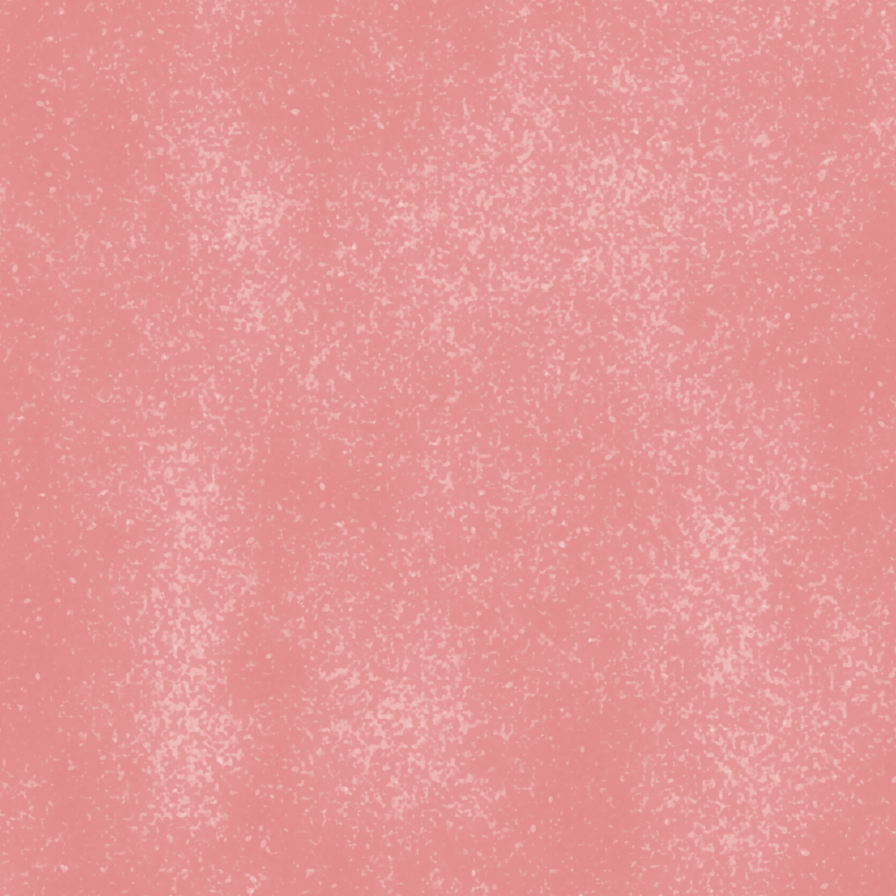
Write a Shadertoy shader that draws this texture.

```glsl
#define BASE_ROSE vec3(0.885, 0.537, 0.543)
#define PALE_PINK vec3(0.957, 0.805, 0.785)
#define GRAIN_SCALE 210.0
#define GRAIN_GAIN 0.43
#define WEAR_TINT 0.23
#define FLECK_CELLS 95.0
#define FLECK_SHARE 0.13
#define FLECK_GAIN 0.62

// Integer hash of a lattice cell, 0 to 1
float hash(vec2 cell, uint seed) {
    uvec2 q = uvec2(ivec2(cell)) * uvec2(1597u, 3812u) + seed * 747u;
    uint h = (q.x ^ (q.y << 7)) * 73157u + q.y;
    h = (h ^ (h >> 15)) * 40503u;
    h = (h ^ (h >> 13)) * 60493u;
    h ^= h >> 16;
    return float(h & 65535u) / 65535.0;
}

float noise(vec2 p, uint seed) {
    vec2 cell = floor(p), f = fract(p);
    f = f * f * (3.0 - 2.0 * f);
    return mix(mix(hash(cell, seed), hash(cell + vec2(1, 0), seed), f.x),
               mix(hash(cell + vec2(0, 1), seed), hash(cell + vec2(1, 1), seed), f.x), f.y);
}

float fbm(vec2 p, uint seed) {
    float sum = 0.0, amp = 0.5;
    for (uint i = 0u; i < 6u; i++) {
        sum += amp * noise(p, seed + i);
        p = mat2(1.6, 1.2, -1.2, 1.6) * p + 7.3;
        amp *= 0.56;
    }
    return sum / 1.1;
}

// Worn areas: broad soft patches, broken up by cloudy noise
float wearAmount(vec2 uv) {
    const vec4 patches[5] = vec4[5](
        vec4(0.66, 0.82, 0.27, 0.25), vec4(0.80, 0.25, 0.18, 0.24),
        vec4(0.43, 0.22, 0.10, 0.16), vec4(0.24, 0.80, 0.10, 0.28),
        vec4(0.22, 0.25, 0.05, 0.28));
    float broad = 0.0;
    for (int i = 0; i < 5; i++) {
        vec2 d = (uv - patches[i].xy) / patches[i].zw;
        broad = max(broad, exp(-dot(d, d)));
    }
    float cloud = fbm(uv * vec2(6.0, 4.5), 11u) - 0.5;
    float mottle = fbm(uv * vec2(26.0, 20.0), 31u) - 0.5;
    return clamp(0.12 + 0.5 * broad + 1.15 * cloud + 0.65 * mottle, 0.0, 1.0);
}

// Scattered pale chips, one possible per cell
float flecks(vec2 uv, float pixel) {
    vec2 p = uv * FLECK_CELLS, home = floor(p);
    float light = 0.0;
    for (int y = -1; y <= 1; y++)
    for (int x = -1; x <= 1; x++) {
        vec2 cell = home + vec2(x, y);
        float present = step(hash(cell, 51u), FLECK_SHARE);
        vec2 d = p - cell - vec2(hash(cell, 52u), hash(cell, 53u));
        float angle = 6.2832 * hash(cell, 54u);
        d = mat2(cos(angle), sin(angle), -sin(angle), cos(angle)) * d;
        d.x *= 0.65;
        float size = hash(cell, 55u);
        float radius = mix(0.10, 0.29, size * size);
        float soft = max(pixel * FLECK_CELLS, 0.1);
        float chip = 1.0 - smoothstep(radius - soft, radius + soft, length(d));
        light = max(light, present * chip * mix(0.4, 1.0, hash(cell, 56u)));
    }
    return light;
}

void mainImage(out vec4 fragColor, in vec2 fragCoord) {
    float pixel = 1.0 / min(iResolution.x, iResolution.y);
    vec2 uv = fragCoord * pixel;
    float wear = wearAmount(uv);

    // Fine speckle, denser where the surface is worn
    vec2 g = uv * GRAIN_SCALE;
    float grain = 0.6 * noise(g, 71u)
                + 0.4 * noise(mat2(1.3, 0.8, -0.8, 1.3) * g, 72u);
    float edge = mix(0.82, 0.46, wear);
    float speckle = smoothstep(edge - 0.15, edge + 0.22, grain);

    float tone = 0.05 + WEAR_TINT * wear + 0.10 * (grain - 0.5);
    tone += GRAIN_GAIN * speckle;
    tone += FLECK_GAIN * flecks(uv, pixel) * (1.0 - 0.5 * wear);
    fragColor = vec4(mix(BASE_ROSE, PALE_PINK, clamp(tone, 0.0, 1.0)), 1.0);
}
```
